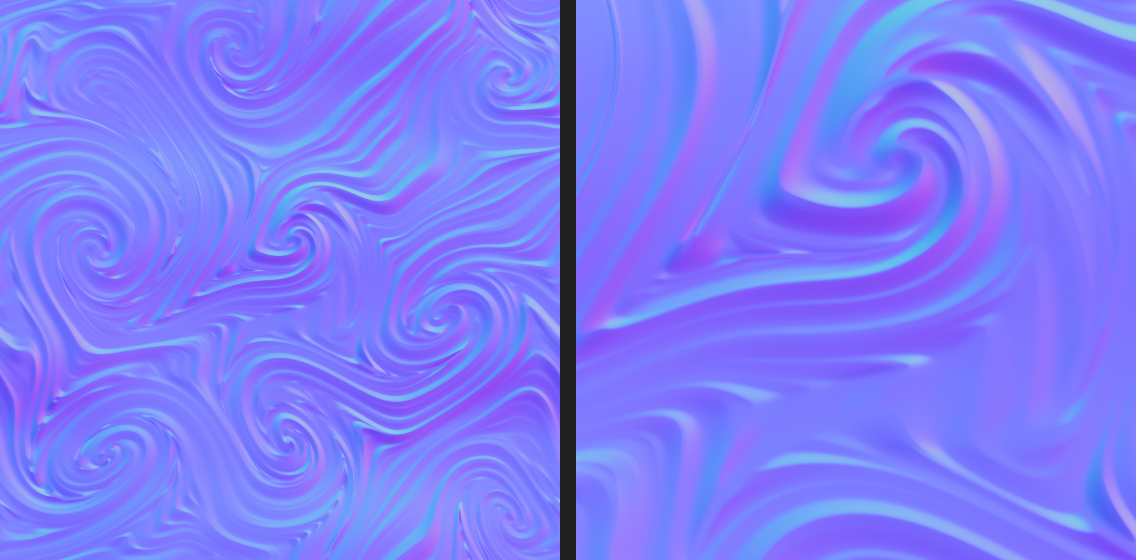
Left: the whole. Right: its middle third, enlarged.
Reproduce this texture map procedurally as a three.js fragment shader.

```glsl
// Tangent-space normal map of carved, hair-like strands that fan out and curl.
// A wrapped plane is bent and twisted around scattered curls, then cut into
// lopsided ridges whose count follows the local stretch to keep an even width.

varying vec2 vUv;

const float PI = 3.14159265;
const float CURL_GRID = 3.0;       // curls per side
const float CURL_JITTER = 0.6;     // scatter inside a grid cell
const float CURL_RADIUS_MIN = 0.17;
const float CURL_RADIUS_MAX = 0.33;
const float CURL_TURN_MIN = 5.5;   // radians at the centre
const float CURL_TURN_MAX = 8.0;
const float BEND = 0.018;          // slow wander of the strands
const float FAN_HEIGHT = 0.34;     // rise of the fan away from its stem
const float FAN_STEM = 0.53;
const float FIRST_COUNT = 7.0;     // ridges in the broadest layer, then doubled
const float RIDGE_DENSITY = 26.0;  // favoured ridges per unit of canvas
const float DENSITY_SPREAD = 0.75; // in octaves
const float RIDGE_SLOPE = 0.175;
const float WANDER = 0.05;         // lets strands swell and merge
const float CREST_LEAN = 0.24;     // crests lean towards the top
const float SWELL_HEIGHT = 0.034;  // broad undulation
const float SIDE_SLOPE = 0.75;     // sideways relief against vertical relief
const float SLOPE_SOFTENING = 1.2;
const float SAMPLE_STEP = 0.001;

float hash(vec2 p) {
  return fract(sin(dot(p, vec2(127.1, 311.7))) * 43758.5453);
}

// Value noise that repeats after a whole number of cells.
float noise(vec2 p, vec2 period, float seed) {
  vec2 cell = floor(p);
  vec2 f = p - cell;
  f = f * f * f * (f * (f * 6.0 - 15.0) + 10.0);
  vec2 a = floor(mod(cell + 0.5, period)) + seed;
  vec2 b = floor(mod(cell + 1.5, period)) + seed;
  return mix(mix(hash(a), hash(vec2(b.x, a.y)), f.x),
             mix(hash(vec2(a.x, b.y)), hash(b), f.x), f.y);
}

float tileNoise(vec2 p, vec2 period, float seed) {
  return noise(p * period, period, seed);
}

// Rotates the plane around each curl, fading out at its rim.
vec2 curl(vec2 p) {
  for (float row = 0.0; row < CURL_GRID; row++) {
    for (float col = 0.0; col < CURL_GRID; col++) {
      vec2 cell = vec2(col, row);
      vec2 jitter = vec2(hash(cell + 3.7), hash(cell + 8.2)) - 0.5;
      vec2 centre = (cell + 0.5 + CURL_JITTER * jitter) / CURL_GRID;
      float radius = mix(CURL_RADIUS_MIN, CURL_RADIUS_MAX, hash(cell + 15.4));
      float turn = mix(CURL_TURN_MIN, CURL_TURN_MAX, hash(cell + 21.9));
      turn *= hash(cell + 30.6) < 0.5 ? -1.0 : 1.0;

      vec2 d = p - centre;
      d -= floor(d + 0.5);
      float fade = max(1.0 - length(d) / radius, 0.0);
      float angle = turn * fade * fade * fade;
      float c = cos(angle);
      float s = sin(angle);
      p = centre + vec2(c * d.x - s * d.y, s * d.x + c * d.y);
    }
  }
  return p;
}

// Strand coordinates: x runs along the strands, y across them.
vec2 strandSpace(vec2 p) {
  vec2 bend = sin(2.0 * PI * vec2(2.0 * p.y + p.x, 2.0 * p.x - p.y + 0.3));
  vec2 q = curl(p + BEND * bend);
  float side = sin(PI * (q.x - FAN_STEM));
  q.y -= FAN_HEIGHT * sqrt(side * side + 0.03);
  return q;
}

// Soft in the grooves, crisp along the crest.
float ridge(float t, float crest) {
  float m = min(t / crest, (1.0 - t) / (1.0 - crest));
  return m * m * (2.5 - 1.5 * m);
}

// Layers of ridges, weighted by how close each is to the favoured density.
float height(vec2 p, vec2 q, float stretch, float crest) {
  float sum = 0.0;
  float count = FIRST_COUNT;
  for (int i = 0; i < 4; i++) {
    float seed = 11.0 + 17.0 * float(i);
    float density = count * stretch;
    float octave = log2(density / RIDGE_DENSITY) / DENSITY_SPREAD;
    float phase = count * (q.y + WANDER * tileNoise(q, vec2(2.0, 5.0), seed));
    float id = floor(phase);
    float strength = noise(vec2(q.x * 4.0, id), vec2(4.0, count), seed + 9.0);
    sum += exp(-0.5 * octave * octave) / density
         * mix(0.06, 1.4, strength * strength) * ridge(phase - id, crest);
    count *= 2.0;
  }
  // Quiet patches, and none where strands are squeezed lengthwise.
  float calm = smoothstep(0.1, 0.6, tileNoise(p, vec2(5.0), 73.0));
  float relief = mix(0.45, 1.0, calm) * smoothstep(0.2, 0.75, stretch);
  return RIDGE_SLOPE * relief * sum
       + SWELL_HEIGHT * tileNoise(p, vec2(3.0, 5.0), 97.0);
}

void main() {
  vec2 e = vec2(SAMPLE_STEP, 0.0);
  vec2 right = strandSpace(vUv + e.xy), left = strandSpace(vUv - e.xy);
  vec2 above = strandSpace(vUv + e.yx), below = strandSpace(vUv - e.yx);

  // Direction and crowding of the strands here.
  vec2 across = vec2(right.y - left.y, above.y - below.y);
  across = (across - floor(across + 0.5)) / (2.0 * SAMPLE_STEP);
  float stretch = max(length(across), 0.15);
  float crest = 0.5 + CREST_LEAN * across.y / stretch;

  // Central differences give the slope; steep parts are eased off.
  vec2 slope = vec2(
    height(vUv + e.xy, right, stretch, crest) - height(vUv - e.xy, left, stretch, crest),
    height(vUv + e.yx, above, stretch, crest) - height(vUv - e.yx, below, stretch, crest));
  slope *= vec2(SIDE_SLOPE, 1.0) / (2.0 * SAMPLE_STEP);
  slope /= sqrt(1.0 + SLOPE_SOFTENING * dot(slope, slope));
  gl_FragColor = vec4(0.5 + 0.5 * normalize(vec3(-slope, 1.0)), 1.0);
}
```
